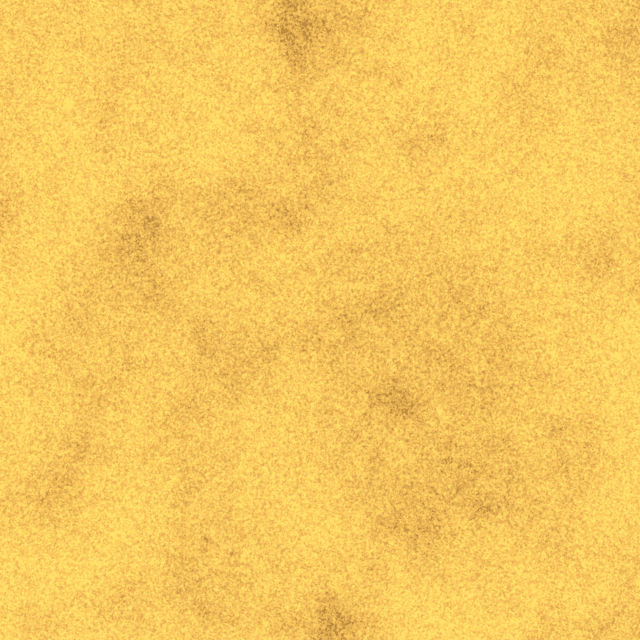
A three.js fragment shader for this texture:

```glsl
// Fine golden sand with grainy, cloudy patches of darker ochre.
varying vec2 vUv;

const vec3 SPECK = vec3(0.74, 0.55, 0.25);
const vec3 OCHRE = vec3(0.89, 0.68, 0.32);
const vec3 AMBER = vec3(0.95, 0.74, 0.35);
const vec3 GOLD  = vec3(0.98, 0.79, 0.37);
const vec3 STRAW = vec3(0.99, 0.83, 0.39);
const vec3 LIGHT = vec3(1.00, 0.88, 0.41);

const int CLOUD_OCTAVES = 7;
const float NOISE_DEVIATION = 0.214;
const float CLOUD_DEVIATION = 0.32;

float hash(vec2 p) {
  vec3 q = fract(vec3(p.xyx) * 0.1031);
  q += dot(q, q.yzx + 33.33);
  return fract((q.x + q.y) * q.z);
}

// Smooth value noise, centred on zero.
float noise(vec2 p) {
  vec2 cell = floor(p);
  vec2 f = fract(p);
  vec2 w = f * f * (3.0 - 2.0 * f);
  float low = mix(hash(cell), hash(cell + vec2(1.0, 0.0)), w.x);
  float high = mix(hash(cell + vec2(0.0, 1.0)), hash(cell + 1.0), w.x);
  return mix(low, high, w.y) - 0.5;
}

vec2 rotate(vec2 p, float angle) {
  float c = cos(angle);
  float s = sin(angle);
  return vec2(c * p.x - s * p.y, s * p.x + c * p.y);
}

// Layered noise with unit deviation; a high gain keeps the patches ragged.
float clouds(vec2 p, float scale, float gain) {
  float sum = 0.0;
  float amplitude = 1.0;
  p *= scale;
  for (int i = 0; i < CLOUD_OCTAVES; i++) {
    sum += amplitude * noise(p + 71.0);
    p = rotate(p, 0.65) * 2.0 + 19.7;
    amplitude *= gain;
  }
  return sum / CLOUD_DEVIATION;
}

// Two sizes of grain, together with unit deviation.
float grains(vec2 p, float fine, float coarse) {
  float small = noise(rotate(p, 0.4) * fine + 500.0);
  float large = noise(rotate(p, 1.1) * coarse + 900.0);
  return (0.8 * small + 0.6 * large) / NOISE_DEVIATION;
}

// Colour ramp over a tone measured in deviations from the mean.
vec3 sandColour(float tone) {
  vec3 colour = mix(SPECK, OCHRE, smoothstep(-3.4, -1.8, tone));
  colour = mix(colour, AMBER, clamp(tone + 1.8, 0.0, 1.0));
  colour = mix(colour, GOLD, clamp((tone + 0.8) / 0.8, 0.0, 1.0));
  colour = mix(colour, STRAW, clamp(tone / 0.8, 0.0, 1.0));
  return mix(colour, LIGHT, clamp((tone - 0.8) / 0.95, 0.0, 1.0));
}

void main() {
  float patches = clouds(vUv, 4.0, 0.75);
  // Skew the clouds so that dark patches stand out more than light ones.
  patches -= 0.16 * (patches * patches - 1.0);
  float tone = 0.55 * patches + 0.82 * grains(vUv, 430.0, 260.0);
  gl_FragColor = vec4(sandColour(tone), 1.0);
}
```
